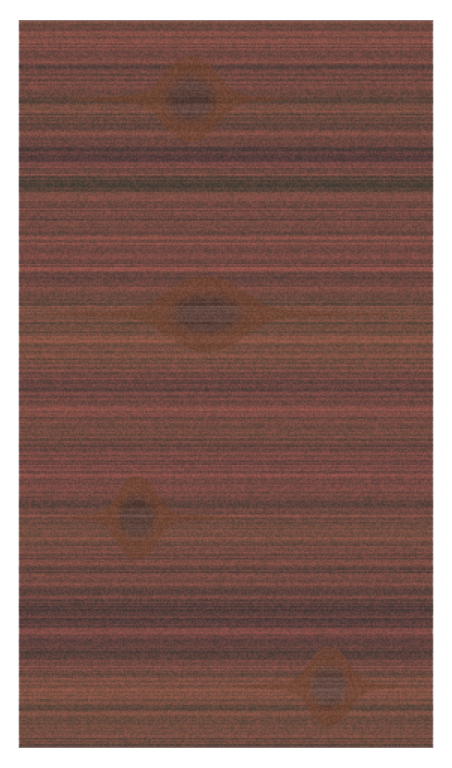
Write a Shadertoy shader that draws this texture.

```glsl
// Woven striped rug in brick reds with four tailed rust medallions on white.
#define THREADS 512.0
#define RUG_HALF vec2(0.270, 0.474)
#define BASE_TONE 0.54
#define ROW_CONTRAST 0.40
#define GRAIN_CONTRAST 0.38
#define YARN_DARK vec3(0.250, 0.222, 0.205)
#define YARN_RED vec3(0.600, 0.345, 0.300)
#define RUST vec3(0.440, 0.275, 0.205)
#define CORE vec3(0.355, 0.262, 0.240)
#define FRINGE vec3(0.560, 0.520, 0.510)
#define TAIL_HEIGHT 0.008

const int MEDALLIONS = 4;
const int BANDS = 13;

// Medallion centres, and their body width, body height, left and right tail.
const vec2 centres[MEDALLIONS] = vec2[](
    vec2(-0.046, 0.871), vec2(-0.026, 0.591),
    vec2(-0.116, 0.326), vec2(0.134, 0.106));
const vec4 shapes[MEDALLIONS] = vec4[](
    vec4(0.043, 0.048, 0.178, 0.140), vec4(0.061, 0.041, 0.230, 0.265),
    vec4(0.032, 0.046, 0.108, 0.140), vec4(0.032, 0.044, 0.137, 0.117));

// Broad dyed bands: height, thickness, change of tone.
const vec3 bands[BANDS] = vec3[](
    vec3(0.837, 0.004, -0.10), vec3(0.800, 0.045, -0.07),
    vec3(0.758, 0.006, -0.16), vec3(0.746, 0.004, 0.12),
    vec3(0.694, 0.018, 0.09), vec3(0.540, 0.150, 0.04),
    vec3(0.466, 0.012, 0.09), vec3(0.443, 0.004, -0.10),
    vec3(0.229, 0.004, -0.17), vec3(0.193, 0.006, -0.20),
    vec3(0.186, 0.050, -0.07), vec3(0.148, 0.005, -0.32),
    vec3(0.030, 0.008, -0.26));

float hash(vec2 cell) {
    uvec2 q = uvec2(ivec2(cell) + 4096) * uvec2(1597u, 3571u);
    uint h = (q.x ^ (q.y << 7)) * 73757u;
    h = (h ^ (h >> 15)) * 48271u;
    h = (h ^ (h >> 13)) * 69621u;
    return float((h ^ (h >> 16)) & 65535u) / 65535.0;
}

float noise(vec2 p) {
    vec2 i = floor(p), f = smoothstep(0.0, 1.0, p - i);
    return mix(mix(hash(i), hash(i + vec2(1, 0)), f.x),
               mix(hash(i + vec2(0, 1)), hash(i + vec2(1, 1)), f.x), f.y);
}

float rowNoise(float y, float seed) {
    float i = floor(y);
    return mix(hash(vec2(seed, i)), hash(vec2(seed, i + 1.0)),
               smoothstep(0.0, 1.0, y - i)) - 0.5;
}

void mainImage(out vec4 fragColor, in vec2 fragCoord) {
    float pixel = 1.0 / iResolution.y;
    vec2 p = (fragCoord - 0.5 * iResolution.xy) * pixel;
    vec2 thread = p * THREADS - 0.5;
    float y = p.y + 0.5;

    // Stripe tone: dyed bands plus row noise at three scales
    float tone = BASE_TONE;
    for (int i = 0; i < BANDS; i++) {
        float d = (y - bands[i].x) / bands[i].y;
        tone += bands[i].z * exp(-d * d);
    }
    float rows = rowNoise(thread.y, 11.0)
               + 0.75 * rowNoise(thread.y * 0.43, 23.0)
               + 0.40 * rowNoise(thread.y * 0.17, 37.0);
    float grain = noise(thread) - 0.5;
    tone += ROW_CONTRAST * rows + GRAIN_CONTRAST * grain;

    // Yarn colour with a slow drift towards brown
    vec3 color = mix(YARN_DARK, YARN_RED, clamp(tone, 0.0, 1.1));
    color += vec3(0.0, 0.03, -0.01) * rowNoise(thread.y * 0.06, 53.0);

    // Medallions: a bell-shaped body running out into thin tails
    for (int i = 0; i < MEDALLIONS; i++) {
        vec4 s = shapes[i];
        vec2 d = p + vec2(0.0, 0.5) - centres[i];
        float reach = d.x < 0.0 ? s.z : s.w;
        float body = s.y * exp(-pow(abs(d.x) / s.x, 2.6));
        float tail = TAIL_HEIGHT * (1.0 - abs(d.x) / reach);
        float edge = abs(d.y) - max(body, 0.0) - tail;
        float blur = max(fwidth(edge), pixel);
        float mask = 1.0 - smoothstep(-blur, blur, edge);
        float core = 1.0 - smoothstep(0.55, 1.1, length(d / (s.xy * vec2(0.85, 0.72))));
        vec3 dye = mix(RUST, CORE, core);
        dye += 0.07 * grain + mix(0.03, 0.09, core) * rows;
        color = mix(color, dye, 0.80 * mask);
    }

    // Pale selvedge, then the white ground
    vec2 inset = RUG_HALF - abs(p);
    float inside = min(inset.x, inset.y);
    float selvedge = 1.0 - smoothstep(0.0005, 0.0025, inside);
    color = mix(color, FRINGE + 0.25 * rows, 0.65 * selvedge);
    color = mix(vec3(1.0), color, smoothstep(-0.5 * pixel, 0.5 * pixel, inside));
    fragColor = vec4(color, 1.0);
}
```
